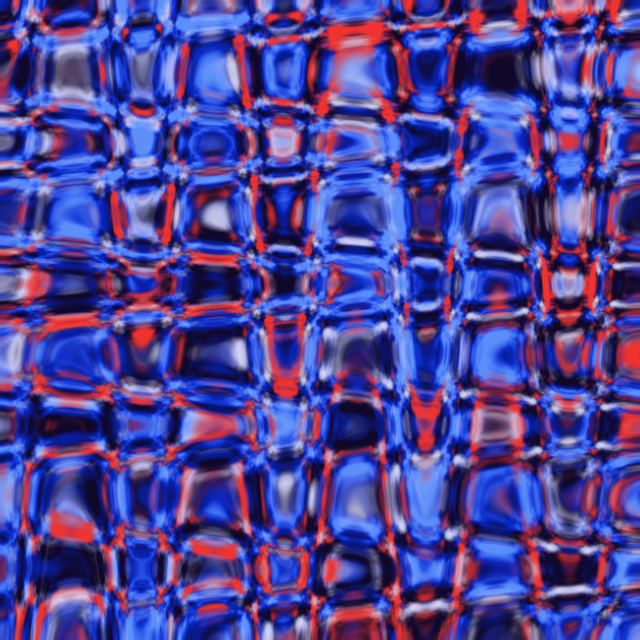
This background is drawn by a WebGL 2 fragment shader. Its source:

```glsl
#version 300 es
precision highp float;

uniform vec2 u_resolution;
out vec4 outColor;

const float PI = 3.14159265;
const float BANDS = 9.0;         // half waves of the warp across the canvas
const float DRIFT = 4.5;         // noise units across the canvas before warping
const float WARP = 1.45;         // mean strength of the crossed waves
const float WARP_VARIATION = 1.5; // how much that strength wanders
const float UNEVEN = 0.12;       // makes bands alternate wide and narrow
const float BROAD_SCALE = 3.0;   // size and strength of the large patches
const float BROAD_AMOUNT = 0.35;
const int OCTAVES = 4;
const float GAIN = 0.45;
const int SAMPLES = 3;           // per axis, for smooth edges
const vec2 SEED = vec2(13.7, 41.2);

const vec3 SHADOW = vec3(0.06, 0.03, 0.16);
const vec3 BLUE = vec3(0.02, 0.16, 0.86);
const vec3 SKY = vec3(0.36, 0.56, 0.98);
const vec3 RED = vec3(0.94, 0.20, 0.18);
const vec3 PALE = vec3(0.82, 0.82, 0.96);
const vec2 BLUE_RANGE = vec2(-0.40, 0.28);
const vec2 SKY_RANGE = vec2(0.02, 0.50);
const vec2 RED_RANGE = vec2(-0.02, 0.58);
const vec2 PALE_RANGE = vec2(-0.08, 0.80);

// Unit gradient at a lattice point
vec2 gradient(vec2 cell) {
    vec3 h = fract(cell.xyx * vec3(0.1031, 0.1030, 0.0973));
    h += dot(h, h.yzx + 33.33);
    float angle = 2.0 * PI * fract((h.x + h.y) * h.z);
    return vec2(cos(angle), sin(angle));
}

float gradientNoise(vec2 p) {
    vec2 cell = floor(p);
    vec2 f = p - cell;
    vec2 w = f * f * f * (f * (f * 6.0 - 15.0) + 10.0);
    vec2 e = vec2(0.0, 1.0);
    float a = dot(gradient(cell), f);
    float b = dot(gradient(cell + e.yx), f - e.yx);
    float c = dot(gradient(cell + e.xy), f - e.xy);
    float d = dot(gradient(cell + e.yy), f - e.yy);
    return mix(mix(a, b, w.x), mix(c, d, w.x), w.y);
}

float fbm(vec2 p) {
    float sum = 0.0;
    float amplitude = 1.0;
    for (int i = 0; i < OCTAVES; i++) {
        sum += amplitude * gradientNoise(p);
        p = p * 2.0 + vec2(17.3, 9.1);
        amplitude *= GAIN;
    }
    return sum;
}

// Each axis is pushed by a wave running along the other one
vec2 crossWarp(vec2 p) {
    vec2 phase = BANDS * PI * p;
    vec2 wave = cos(phase) + vec2(UNEVEN, -UNEVEN) * cos(2.0 * phase);
    vec2 wander = vec2(gradientNoise(2.0 * p + 5.3), gradientNoise(2.0 * p + 31.6));
    return DRIFT * p + (WARP + WARP_VARIATION * wander) * wave.yx;
}

float ramp(vec2 range, float value) {
    return smoothstep(range.x, range.y, value);
}

vec3 shade(vec2 p) {
    vec2 q = crossWarp(p) + SEED;
    float broad = BROAD_AMOUNT * gradientNoise(BROAD_SCALE * p + SEED);
    float cool = fbm(q) + broad;
    float warm = fbm(q + vec2(57.4, 23.8)) - broad;
    float light = fbm(q + vec2(91.6, 68.5));
    vec3 color = mix(SHADOW, BLUE, ramp(BLUE_RANGE, cool));
    color = mix(color, SKY, ramp(SKY_RANGE, cool));
    color = mix(color, RED, ramp(RED_RANGE, warm));
    return mix(color, PALE, ramp(PALE_RANGE, light));
}

void main() {
    // Average a small grid of samples inside the pixel
    vec3 color = vec3(0.0);
    for (int j = 0; j < SAMPLES; j++) {
        for (int i = 0; i < SAMPLES; i++) {
            vec2 offset = (vec2(i, j) + 0.5) / float(SAMPLES) - 0.5;
            color += shade((gl_FragCoord.xy + offset) / u_resolution.y);
        }
    }
    outColor = vec4(color / float(SAMPLES * SAMPLES), 1.0);
}
```
